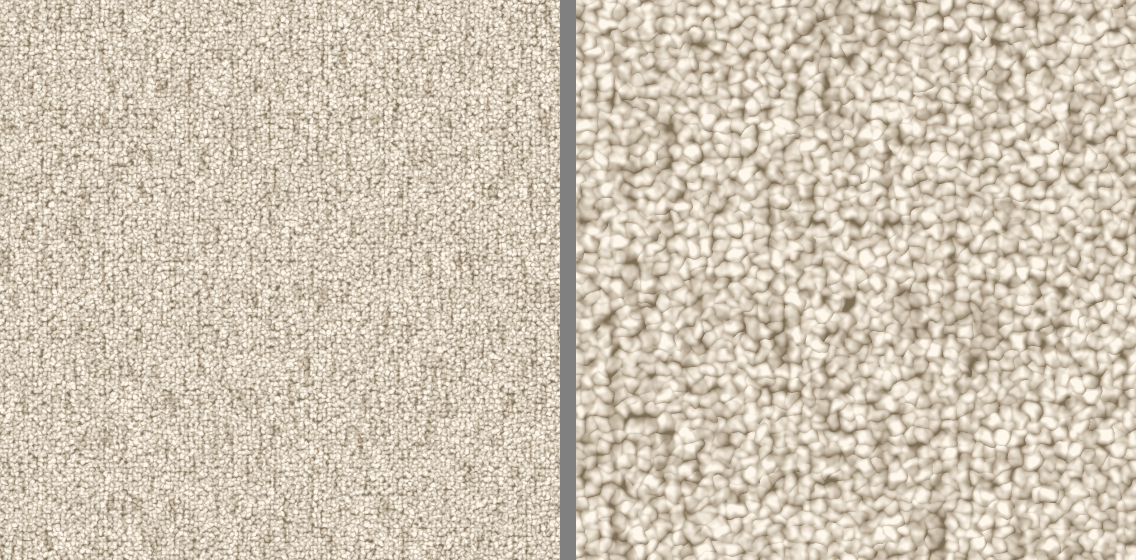
Left, the full canvas; right, a detail of the centre.
A Shadertoy shader for this texture:

```glsl
// Cream boucle cloth: small yarn loops packed in loose vertical strings.
// Each loop is a tilted dome in a jittered grid, lit from the upper left. A
// lower layer of loops fills the gaps, and stretched noise cuts fine grooves.

vec2 hash2(vec2 cell) {
    vec3 q = fract(cell.xyx * vec3(0.1031, 0.1030, 0.0973));
    q += dot(q, q.yzx + 33.33);
    return fract((q.xx + q.yz) * q.zy);
}

float cornerSlope(vec2 cell, vec2 offset) {
    float angle = 6.2832 * hash2(cell).x;
    return dot(vec2(cos(angle), sin(angle)), offset);
}

float gradientNoise(vec2 p) {
    vec2 cell = floor(p), f = fract(p);
    vec2 w = f * f * f * (f * (f * 6.0 - 15.0) + 10.0);
    float low = mix(cornerSlope(cell, f),
                    cornerSlope(cell + vec2(1, 0), f - vec2(1, 0)), w.x);
    float high = mix(cornerSlope(cell + vec2(0, 1), f - vec2(0, 1)),
                     cornerSlope(cell + vec2(1, 1), f - vec2(1, 1)), w.x);
    return 1.4 * mix(low, high, w.y);
}

// Brightness of the loop on top at p, measured in grid cells
float loopShade(vec2 p) {
    vec2 home = floor(p);
    float nearest = 9.0, swell = 0.0, tint = 0.0;
    vec2 slope = vec2(0);
    for (int y = -1; y <= 1; y++)
    for (int x = -1; x <= 1; x++) {
        vec2 cell = home + vec2(x, y);
        vec2 place = hash2(cell), kind = hash2(cell + 71.7);
        vec2 d = p - cell - 0.5 - (place - 0.5) * vec2(0.62, 0.8);

        // Turn and stretch every loop a little differently
        float angle = 3.1416 * kind.x;
        vec2 axis = vec2(cos(angle), sin(angle));
        vec2 local = vec2(dot(d, axis), dot(d, vec2(-axis.y, axis.x)));
        local *= vec2(0.84, 1.17);

        float bonus = 0.34 * pow(kind.y, 4.0);
        float depth = dot(local, local) - bonus;
        if (depth < nearest) {
            nearest = depth;
            swell = bonus;
            slope = d;
            tint = place.x - 0.5;
        }
    }
    float dome = 0.91 - 2.0 * (nearest + 0.55 * swell);
    return dome + 0.52 * dot(slope, vec2(-0.6, 0.8)) + 0.10 * tint;
}

// Larger of two values with a soft crease between them
float softMax(float a, float b, float width) {
    float h = max(width - abs(a - b), 0.0) / width;
    return max(a, b) + 0.25 * width * h * h;
}

float clothTone(vec2 uv) {
    // Let the strings wander sideways and make the loop outlines uneven
    vec2 p = uv;
    p.x += 0.003 * gradientNoise(uv * vec2(14, 8));
    p += 0.0024 * vec2(gradientNoise(uv * 140.0), gradientNoise(uv * 140.0 + 40.0));

    float upper = loopShade(p * vec2(118, 122));
    float lower = loopShade(p * vec2(126, 130) + vec2(300.4, 170.7)) - 0.26;
    float tone = softMax(upper, lower, 0.2);

    // Broken vertical grooves and fibre grain
    float groove = gradientNoise(p * vec2(105, 16));
    tone -= 0.27 * smoothstep(0.1, 0.65, groove);
    tone += 0.06 * smoothstep(0.1, 0.65, -groove);
    tone += 0.17 * gradientNoise(uv * 260.0);
    tone += 0.02 * gradientNoise(uv * 20.0);
    return clamp(tone, -0.12, 1.04);
}

vec3 yarnColor(float tone) {
    vec3 shadow = vec3(0.54, 0.48, 0.39);
    vec3 cream = vec3(0.98, 0.95, 0.90);
    vec3 warmth = vec3(0.0, 0.006, 0.012) * 4.0 * tone * (1.0 - tone);
    return mix(shadow, cream, tone) - warmth;
}

void mainImage(out vec4 fragColor, in vec2 fragCoord) {
    // Four samples per pixel smooth the loop edges
    vec3 color = vec3(0);
    for (int i = 0; i < 4; i++) {
        vec2 shift = vec2(i % 2, i / 2) * 0.5 - 0.25;
        color += yarnColor(clothTone((fragCoord + shift) / iResolution.y));
    }
    fragColor = vec4(color / 4.0, 1.0);
}
```
